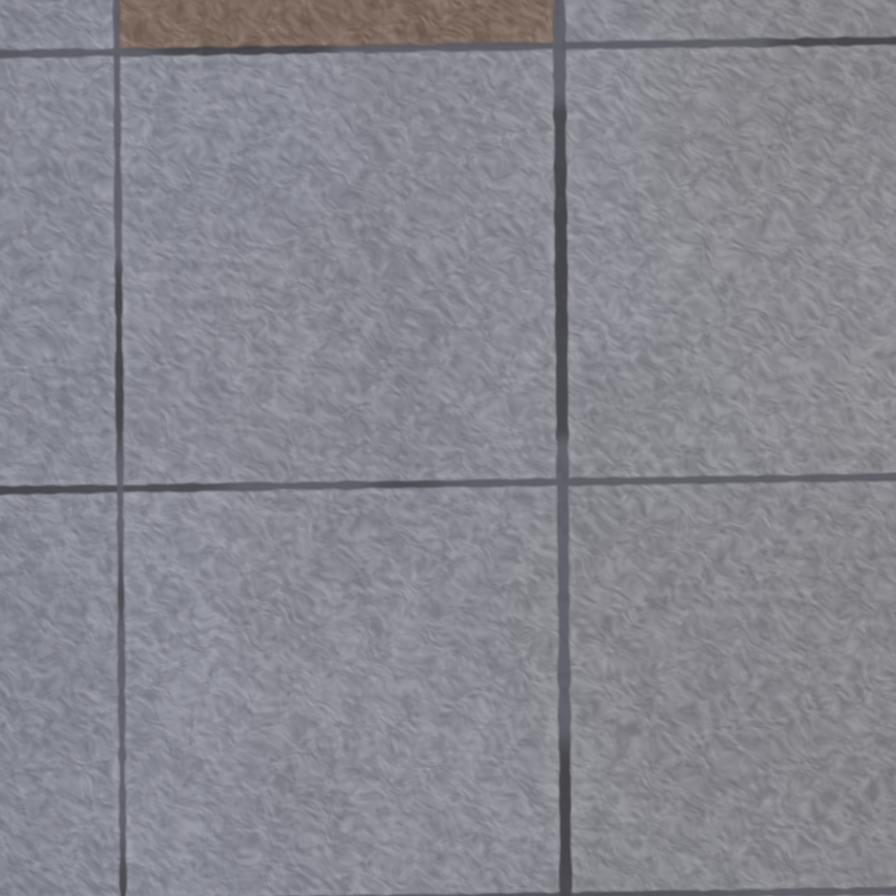
Reproduce this texture procedurally as a WebGL 1 fragment shader.

```glsl
precision highp float;
uniform vec2 u_resolution;

const vec2 TILE_SIZE = vec2(0.494, 0.475);
const vec3 COOL_STONE = vec3(0.535, 0.542, 0.585);
const vec3 WARM_STONE = vec3(0.533, 0.531, 0.553);
const vec3 BROWN_STONE = vec3(0.485, 0.415, 0.375);
const vec3 GROUT = vec3(0.375, 0.378, 0.415);
const vec3 DARK_GROUT = vec3(0.255, 0.255, 0.275);

float hash(vec2 p) {
  return fract(sin(dot(p, vec2(127.1, 311.7))) * 43758.5453);
}

float noise(vec2 p) {
  vec2 i = floor(p);
  vec2 f = fract(p);
  f = f * f * (3.0 - 2.0 * f);
  return mix(mix(hash(i), hash(i + vec2(1.0, 0.0)), f.x),
             mix(hash(i + vec2(0.0, 1.0)), hash(i + vec2(1.0, 1.0)), f.x), f.y);
}

vec2 rotate(vec2 p, float angle) {
  float c = cos(angle);
  float s = sin(angle);
  return vec2(c * p.x - s * p.y, s * p.x + c * p.y);
}

// Slightly tilted grid whose rows shorten towards the bottom
vec2 gridCoords(vec2 p) {
  float x = (p.x + 0.0075 * p.y - 0.1375) / TILE_SIZE.x;
  float y = p.y - 0.015 * (p.x - 0.625);
  return vec2(x, y * (2.2186 - 0.117 * y));
}

// Short slanted flecks over finer grit, centred on zero
float stoneGrain(vec2 p) {
  vec2 warp = vec2(noise(p * 45.0), noise(p * 45.0 + 31.0)) * 0.012;
  vec2 q = rotate(p + warp, 0.55);
  float flecks = noise(q * vec2(95.0, 185.0)) - 0.5;
  float grit = noise(q * vec2(190.0, 290.0) + 17.0) - 0.5;
  return flecks * 0.095 + grit * 0.065;
}

vec3 stoneColor(vec2 p, vec2 tile) {
  float warmth = smoothstep(0.1, 1.0, p.x + 0.3 * (noise(p * 6.0) - 0.5));
  vec3 color = mix(COOL_STONE, WARM_STONE, warmth);
  float brown = step(1.5, tile.y) * (1.0 - step(0.5, abs(tile.x)));
  color = mix(color, BROWN_STONE, brown);
  float blotch = (noise(p * 9.0) - 0.5) * 0.022 + (noise(p * 27.0) - 0.5) * 0.018;
  float tone = (hash(tile + 5.0) - 0.5) * 0.012;
  return color + blotch + tone + stoneGrain(p);
}

// Coverage of a joint with ragged sides
float jointMask(float dist, float halfWidth, float along, float seed, float pixel) {
  float ragged = (noise(vec2(along * 70.0, seed)) - 0.5) * 0.0022;
  float blur = 0.0016 + pixel;
  return 1.0 - smoothstep(-blur, blur, abs(dist) - halfWidth - ragged);
}

// Pale rim beside a joint
float rimMask(float dist, float halfWidth) {
  float offset = (abs(dist) - halfWidth - 0.004) / 0.003;
  return exp(-offset * offset);
}

vec3 groutColor(vec2 p, float along, float seed, float dirt) {
  float patches = smoothstep(0.48, 0.82, noise(vec2(along * 9.0, seed * 7.3)));
  float mottling = noise(p * 130.0) - 0.5;
  float dark = clamp(max(patches, dirt) + mottling * 0.45, 0.0, 1.0);
  return mix(GROUT, DARK_GROUT, dark) + mottling * 0.05;
}

void main() {
  vec2 p = gl_FragCoord.xy / u_resolution;
  float pixel = 0.5 / min(u_resolution.x, u_resolution.y);
  vec2 grid = gridCoords(p);
  vec2 tile = floor(grid);
  vec2 line = floor(grid + 0.5);
  vec2 dist = (grid - line) * TILE_SIZE;

  // Right upright joint is wider and dirtiest beside the upper full row
  float wide = step(0.5, line.x);
  vec2 halfWidth = vec2(mix(0.0036, 0.0065, wide), 0.0042);
  float dirt = wide * smoothstep(1.08, 1.13, grid.y)
             * (1.0 - smoothstep(1.84, 1.9, grid.y)) * 0.85;

  float upright = jointMask(dist.x, halfWidth.x, p.y, line.x + 3.0, pixel);
  float level = jointMask(dist.y, halfWidth.y, p.x, line.y + 11.0, pixel);
  float rim = max(rimMask(dist.x, halfWidth.x), rimMask(dist.y, halfWidth.y));
  rim *= 0.3 + 0.7 * noise(p * 40.0);

  vec3 color = stoneColor(p, tile) + rim * 0.028;
  color = mix(color, groutColor(p, p.x, line.y + 11.0, 0.15), level * 0.92);
  color = mix(color, groutColor(p, p.y, line.x + 3.0, dirt), upright * 0.95);
  gl_FragColor = vec4(clamp(color, 0.0, 1.0), 1.0);
}
```
